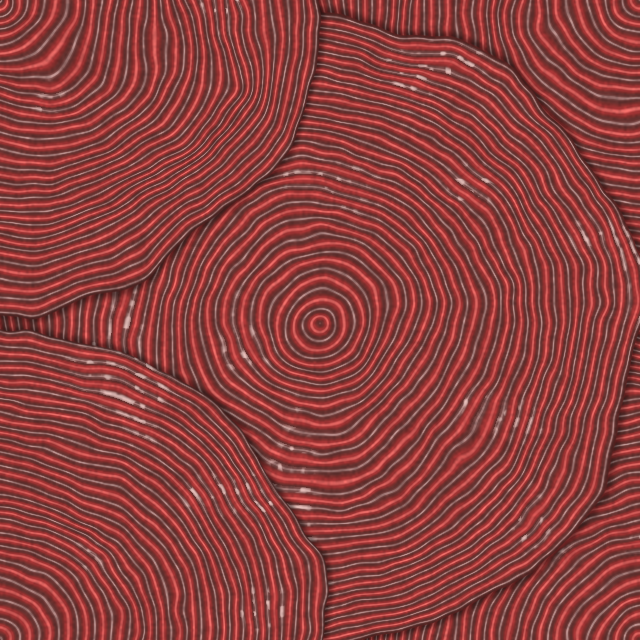
A three.js fragment shader for this texture:

```glsl
varying vec2 vUv;

const vec3 UMBER = vec3(0.39, 0.19, 0.18);
const vec3 DEEP_RED = vec3(0.48, 0.18, 0.17);
const vec3 RED = vec3(0.62, 0.20, 0.20);
const vec3 CORAL = vec3(0.90, 0.42, 0.40);
const vec3 DUST = vec3(0.50, 0.33, 0.32);
const vec3 VEIN = vec3(0.70, 0.54, 0.53);
const vec3 CHALK = vec3(0.88, 0.74, 0.72);

const int DISC_COUNT = 5;
const float DISC_RADIUS = 0.5;
const float RING_DENSITY = 36.0;
const float RING_TIGHTENING = 12.0;
const float SPACING_JITTER = 0.6;
const float LOBE_WARP = 0.06;
const float WAVE_WARP = 0.014;
const float KINK_WARP = 0.006;
const float VEIN_PHASE = 0.16;
const float SHADOW_WIDTH = 0.014;
const float EDGE_SOFTNESS = 0.0015;
const float GRAIN = 0.16;

float hash(vec2 p) {
  vec3 q = fract(vec3(p.xyx) * 0.1031);
  q += dot(q, q.yzx + 33.33);
  return fract((q.x + q.y) * q.z);
}

float noise(vec2 p) {
  vec2 cell = floor(p);
  vec2 f = fract(p);
  f = f * f * (3.0 - 2.0 * f);
  vec2 e = vec2(0.0, 1.0);
  return mix(mix(hash(cell), hash(cell + e.yx), f.x),
             mix(hash(cell + e.xy), hash(cell + e.yy), f.x), f.y);
}

float signedNoise(vec2 p) {
  return noise(p) - 0.5;
}

float plateau(float x, float riseStart, float riseEnd, float fallStart, float fallEnd) {
  return smoothstep(riseStart, riseEnd, x) * (1.0 - smoothstep(fallStart, fallEnd, x));
}

// Corner discs and one central disc, ordered from back to front
vec2 discCenter(float index) {
  float right = step(index, 1.5);
  float top = 1.0 - step(0.5, mod(index, 3.0));
  return abs(index - 2.0) < 0.5 ? vec2(0.5, 0.495) : vec2(right, top);
}

// Distance from the disc centre, bent into lobes, waves and kinks
float warpedRadius(vec2 p, vec2 center, vec2 seed) {
  float r = length(p - center);
  r += LOBE_WARP * signedNoise(p * 5.0 + seed) * smoothstep(0.0, 0.15, r);
  r += WAVE_WARP * signedNoise(p * 13.0 + seed);
  r += KINK_WARP * signedNoise(p * 34.0 + seed);
  return r;
}

// Cross-section of one ring: dusty groove, pale vein, glowing crest
vec3 ringColor(vec2 p, float radius, vec2 seed) {
  float phase = radius * (RING_DENSITY + RING_TIGHTENING * radius);
  phase += SPACING_JITTER * noise(vec2(radius * 14.0, 0.5) + seed);
  float f = fract(phase);

  float crumble = smoothstep(0.68, 0.88, noise(p * 11.0 + seed + 40.0));
  float streak = noise(p * 24.0 + seed + 80.0);
  float fine = noise(p * 110.0 + seed);

  vec3 color = mix(UMBER, DEEP_RED, plateau(f, 0.30, 0.44, 0.88, 0.98));
  color = mix(color, RED, plateau(f, 0.40, 0.54, 0.79, 0.91));
  float crest = plateau(f, 0.54, 0.66, 0.68, 0.79);
  color = mix(color, CORAL, crest * mix(0.6, 1.0, streak));

  float groove = abs(f - VEIN_PHASE);
  float dustWidth = 0.14 + 0.10 * crumble;
  color = mix(color, DUST, 0.85 * (1.0 - smoothstep(0.03, dustWidth, groove)));
  float vein = 1.0 - smoothstep(0.015, 0.075, groove);
  color = mix(color, VEIN, vein * mix(0.35, 1.0, fine));

  // Crumbled chalky flecks
  float fleck = crumble * smoothstep(0.5, 0.8, fine);
  color = mix(color, CHALK, 0.8 * fleck * (1.0 - smoothstep(0.05, 0.24, groove)));
  color = mix(color, RED * 1.2, 0.3 * crumble * plateau(f, 0.25, 0.45, 0.8, 0.95));

  float grain = signedNoise(p * 230.0 + seed) + 0.6 * (fine - 0.5);
  return color * (1.0 + GRAIN * grain);
}

void main() {
  vec3 color = UMBER;
  for (int i = 0; i < DISC_COUNT; i++) {
    float index = float(i);
    vec2 seed = vec2(17.3, 29.7) * (index + 1.0);
    float radius = warpedRadius(vUv, discCenter(index), seed);
    float outside = radius - (i == 0 ? 4.0 : DISC_RADIUS);

    // Contact shadow below the disc, dark rim on it
    color *= mix(0.62, 1.0, smoothstep(0.0, SHADOW_WIDTH, outside));
    vec3 disc = ringColor(vUv, radius, seed);
    disc *= mix(0.72, 1.0, smoothstep(0.0, 0.006, -outside));
    float cover = 1.0 - smoothstep(-EDGE_SOFTNESS, EDGE_SOFTNESS, outside);
    color = mix(color, disc, cover);
  }
  gl_FragColor = vec4(color, 1.0);
}
```
